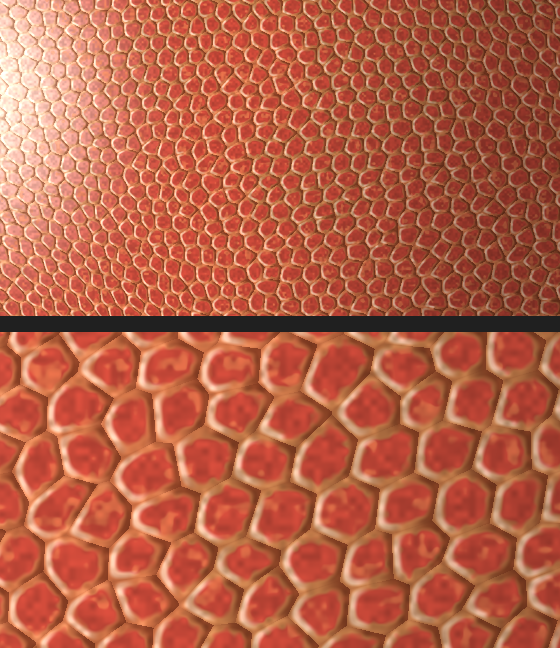
Top, the full canvas; bottom, a detail of the centre.
Write a WebGL 1 fragment shader that draws this texture.

```glsl
precision highp float;
// Pebbled red-orange leather, lit by a strong glow from the left.
uniform vec2 u_resolution;

const vec3 RED = vec3(0.75, 0.27, 0.21);
const vec3 PINK = vec3(0.88, 0.57, 0.52);
const vec3 ORANGE = vec3(0.84, 0.47, 0.29);
const vec3 PEACH = vec3(0.96, 0.72, 0.55);
const vec3 CREAM = vec3(1.0, 0.92, 0.84);
const vec3 BROWN = vec3(0.42, 0.16, 0.08);
const vec3 OLIVE = vec3(0.68, 0.50, 0.28);
const float ROW_HEIGHT = 0.866;

float hash(vec2 p) {
  return fract(sin(dot(p, vec2(127.1, 311.7))) * 43758.5453);
}

float noise(vec2 p) {
  vec2 i = floor(p);
  vec2 f = fract(p);
  f = f * f * (3.0 - 2.0 * f);
  return mix(mix(hash(i), hash(i + vec2(1.0, 0.0)), f.x),
             mix(hash(i + vec2(0.0, 1.0)), hash(i + 1.0), f.x), f.y);
}

// Jittered centre of the pebble in a staggered row, near position q
vec2 pebbleCentre(vec2 q, vec2 cellStep, float jitter) {
  float row = floor(q.y / ROW_HEIGHT) + cellStep.y;
  float stagger = 0.5 * mod(row, 2.0);
  vec2 id = vec2(floor(q.x - stagger) + cellStep.x, row);
  vec2 offset = vec2(hash(id), hash(id + 57.3)) - 0.5;
  return vec2(id.x + 0.5 + stagger, (row + 0.5) * ROW_HEIGHT) + offset * jitter;
}

// xy: offset from the nearest centre, z: rounded distance to the border
vec3 pebble(vec2 q, float jitter, float roundness) {
  vec2 nearest = vec2(0.0);
  float best = 100.0;
  for (int j = -1; j <= 1; j++) {
    for (int i = -1; i <= 1; i++) {
      vec2 c = pebbleCentre(q, vec2(float(i), float(j)), jitter) - q;
      float d = dot(c, c);
      if (d < best) {
        best = d;
        nearest = c;
      }
    }
  }
  float sum = 0.0001;
  for (int j = -1; j <= 1; j++) {
    for (int i = -1; i <= 1; i++) {
      vec2 c = pebbleCentre(q, vec2(float(i), float(j)), jitter) - q;
      vec2 gap = c - nearest;
      if (dot(gap, gap) > 0.0001) {
        sum += exp(-roundness * dot(0.5 * (c + nearest), normalize(gap)));
      }
    }
  }
  return vec3(-nearest, -log(sum) / roundness);
}

// Curve the rows and shrink the pebbles towards the left
vec2 bendSurface(vec2 p) {
  float squeeze = 1.0 - smoothstep(0.0, 0.75, p.x);
  vec2 q = vec2(p.x - 0.10 * squeeze, (p.y - 0.5) * (1.0 + 0.22 * squeeze));
  q.y += 0.07 * sin(2.4 * p.x + 0.6) + 0.12 * p.x;
  q.x += 0.05 * sin(4.0 * p.y + 1.5 * p.x);
  return q * 17.5 + 40.0;
}

void main() {
  vec2 p = gl_FragCoord.xy / u_resolution.y;
  vec3 cell = pebble(bendSurface(p), 0.48, 16.0);
  float grain = noise(p * 135.0) - 0.5;
  float mottle = noise(p * 60.0 + 9.0) - 0.5;

  // Broad lighting across the sheet
  vec2 fromGlow = (p - vec2(-0.05, 0.72)) * vec2(1.0, 0.75);
  float glow = exp(-5.0 * dot(fromGlow, fromGlow));
  float hotspot = exp(-18.0 * dot(fromGlow, fromGlow));
  float shade = mix(1.04, 0.70, smoothstep(0.65, 1.75, p.x - 0.12 * (p.y - 0.5)));

  // Worn red tops between grainy orange grooves
  float border = cell.z;
  float top = smoothstep(0.06, 0.17, border + 0.12 * grain + 0.07 * mottle);
  vec3 topColour = mix(RED, PINK, smoothstep(0.05, 0.75, glow));
  topColour = mix(topColour, ORANGE, 0.6 * smoothstep(0.18, 0.42, mottle + 0.4 * grain));
  vec3 grooveColour = mix(ORANGE, PEACH, clamp(glow + 0.5 * grain, 0.0, 1.0));
  float wear = smoothstep(0.62, 0.82, noise(p * vec2(5.0, 3.0) + 3.7));
  grooveColour = mix(grooveColour, OLIVE, 0.45 * wear * (1.0 - glow));
  vec3 colour = mix(grooveColour, topColour, top);

  // Raised rims: lit towards the glow, shadowed on the far side
  vec2 outward = cell.xy / max(length(cell.xy), 0.001);
  float facing = dot(outward, normalize(vec2(-0.95, -0.30)));
  float rim = smoothstep(-0.01, 0.06, border) * (1.0 - smoothstep(0.08, 0.17, border));
  float slope = 1.0 - smoothstep(0.03, 0.15, border);
  float lit = rim * smoothstep(0.15, 0.85, facing);
  float dark = slope * smoothstep(0.0, 0.8, -facing);
  colour = mix(colour, BROWN, dark * mix(0.72, 0.5, glow));
  colour = mix(colour, BROWN, 0.22 * (1.0 - smoothstep(-0.05, 0.03, border)));
  colour = mix(colour, CREAM, lit * mix(0.58, 0.95, glow) * (0.9 + 0.5 * grain));

  // Glossy bloom, grain and falloff
  colour = mix(colour, CREAM, hotspot * 0.72 * (1.0 - 0.55 * dark));
  colour += hotspot * 0.12;
  colour *= shade * (1.0 + 0.24 * grain);
  gl_FragColor = vec4(clamp(colour, 0.0, 1.0), 1.0);
}
```
